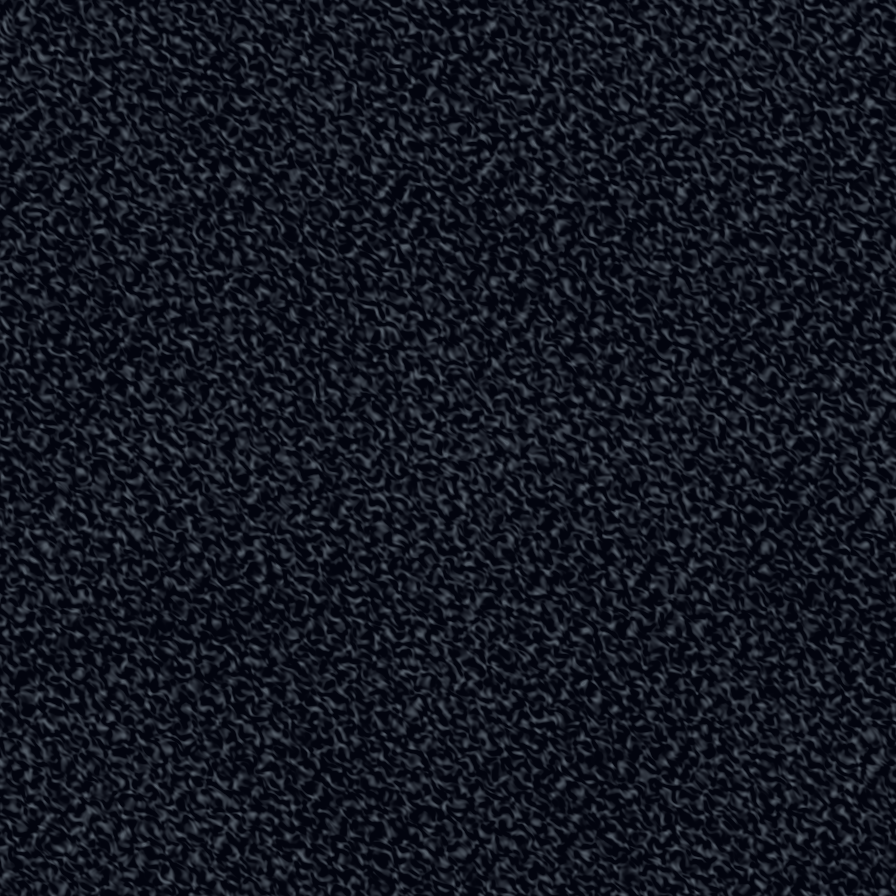
A three.js fragment shader for this texture:

```glsl
// Dark navy grained surface: short, wavy raised strands slanting down to the right.
// Stretched gradient noise in two sizes, bent by a slower noise, forms the relief,
// which is then mapped from near-black hollows to slate-blue crests.

varying vec2 vUv;

const vec3 HOLLOW_COLOR = vec3(0.008, 0.016, 0.055);
const vec3 CREST_COLOR  = vec3(0.27, 0.30, 0.34);

// Cells per canvas: along the strand, across the strand
const vec2  STRAND_DENSITY = vec2(88.0, 152.0);
const vec2  FINE_DENSITY   = vec2(135.0, 205.0);
const float STRAND_ANGLE   = -0.62;
const float FINE_ANGLE     = -0.85;
const float FINE_WEIGHT    = 0.6;

const float BEND_DENSITY = 58.0;
const float BEND_AMOUNT  = 0.006;

const float NOISE_DEVIATION = 0.215;  // standard deviation of gradientNoise
const float BASE_LEVEL      = 0.19;
const float CONTRAST        = 0.375;
const float FLOOR_SOFTNESS  = 0.06;

const float PATCH_DENSITY = 5.0;
const float PATCH_AMOUNT  = 0.12;
const float TOP_LIGHT     = 0.05;

vec2 hashDirection(vec2 cell) {
  vec3 q = fract(vec3(cell.xyx) * vec3(0.1031, 0.1030, 0.0973));
  q += dot(q, q.yzx + 33.33);
  float angle = 6.28318 * fract((q.x + q.y) * q.z);
  return vec2(cos(angle), sin(angle));
}

float cornerSlope(vec2 cell, vec2 local, vec2 corner) {
  return dot(hashDirection(cell + corner), local - corner);
}

float gradientNoise(vec2 p) {
  vec2 cell = floor(p);
  vec2 f = fract(p);
  vec2 fade = f * f * f * (f * (f * 6.0 - 15.0) + 10.0);
  float low  = mix(cornerSlope(cell, f, vec2(0.0, 0.0)),
                   cornerSlope(cell, f, vec2(1.0, 0.0)), fade.x);
  float high = mix(cornerSlope(cell, f, vec2(0.0, 1.0)),
                   cornerSlope(cell, f, vec2(1.0, 1.0)), fade.x);
  return mix(low, high, fade.y);
}

// Noise stretched along a direction
float strands(vec2 p, float angle, vec2 density) {
  vec2 along = vec2(cos(angle), sin(angle));
  vec2 across = vec2(-along.y, along.x);
  return gradientNoise(vec2(dot(p, along), dot(p, across)) * density + 300.0);
}

// Clamp at zero with a rounded corner
float softFloor(float x) {
  return 0.5 * (x + sqrt(x * x + FLOOR_SOFTNESS * FLOOR_SOFTNESS));
}

void main() {
  // Bend the strands so they wander
  vec2 bend = vec2(gradientNoise(vUv * BEND_DENSITY + 17.3),
                   gradientNoise(vUv * BEND_DENSITY + 141.7));
  vec2 p = vUv + BEND_AMOUNT * bend;

  // Relief with unit deviation
  float relief = strands(p, STRAND_ANGLE, STRAND_DENSITY)
               + FINE_WEIGHT * strands(p + 0.37, FINE_ANGLE, FINE_DENSITY);
  relief /= NOISE_DEVIATION * sqrt(1.0 + FINE_WEIGHT * FINE_WEIGHT);

  // Faint uneven lighting, a little stronger toward the top
  float lighting = PATCH_AMOUNT * gradientNoise(vUv * PATCH_DENSITY + 61.0)
                 + TOP_LIGHT * (vUv.y - 0.5);

  float level = softFloor(BASE_LEVEL + CONTRAST * relief + lighting);
  gl_FragColor = vec4(mix(HOLLOW_COLOR, CREST_COLOR, min(level, 1.2)), 1.0);
}
```
